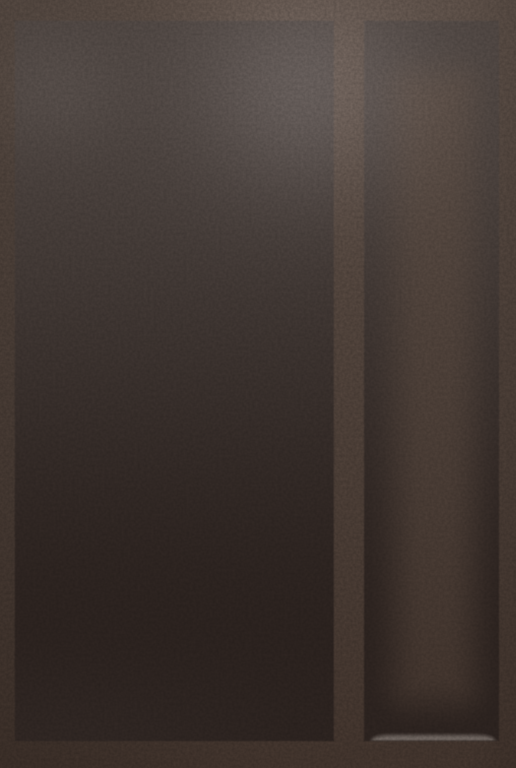
Give the GLSL for this background, as a Shadertoy shader.

```glsl
vec2 hashGradient(vec2 cell) {
    vec3 h = fract(cell.xyx * vec3(0.1031, 0.1030, 0.0973));
    h += dot(h, h.yzx + 33.33);
    float angle = 6.2832 * fract((h.x + h.y) * h.z);
    return vec2(cos(angle), sin(angle));
}

float gradientNoise(vec2 p) {
    vec2 i = floor(p), f = fract(p);
    vec2 u = f * f * f * (f * (f * 6.0 - 15.0) + 10.0);
    vec2 e = vec2(1.0, 0.0);
    float low = mix(dot(hashGradient(i), f),
                    dot(hashGradient(i + e.xy), f - e.xy), u.x);
    float high = mix(dot(hashGradient(i + e.yx), f - e.yx),
                     dot(hashGradient(i + e.xx), f - e.xx), u.x);
    return mix(low, high, u.y);
}

float boxDistance(vec2 p, vec2 halfSize) {
    vec2 d = abs(p) - halfSize;
    return length(max(d, 0.0)) + min(max(d.x, d.y), 0.0);
}

float softSpot(vec2 p, vec2 center, vec2 radius) {
    vec2 d = (p - center) / radius;
    return exp(-dot(d, d));
}

void mainImage(out vec4 fragColor, in vec2 fragCoord) {
    vec2 p = fragCoord / iResolution.xy * vec2(0.672, 1.0);
    float edge = 0.0018;

    // Warm frame, dimmer toward the left and right borders
    vec3 frame = mix(vec3(0.25, 0.198, 0.17), vec3(0.345, 0.295, 0.265), p.y);
    frame *= 0.89 + 0.11 * smoothstep(0.0, 0.4, p.x);
    frame *= 1.0 - 0.07 * smoothstep(0.6, 0.672, p.x);

    // Dark glass, lighter toward the top
    vec3 glass = mix(vec3(0.167, 0.132, 0.119), vec3(0.298, 0.265, 0.25),
                     smoothstep(0.14, 0.98, p.y));
    glass += 0.016 * softSpot(p, vec2(0.08, 0.03), vec2(0.25, 0.1));

    // Wide panel on the left, narrow one on the right
    float widePanel = boxDistance(p - vec2(0.227, 0.504), vec2(0.2077, 0.469));
    float narrowPanel = boxDistance(p - vec2(0.562, 0.504), vec2(0.0879, 0.469));
    vec3 color = mix(frame, glass, smoothstep(edge, -edge, widePanel));

    // Frame colour shows through the blurred core of the narrow panel
    float core = boxDistance(p - vec2(0.566, 0.495), vec2(0.026, 0.385));
    vec3 recess = mix(glass, frame, 0.04 + 0.9 * smoothstep(0.066, -0.014, core));
    color = mix(color, recess, smoothstep(edge, -edge, narrowPanel));

    // Diffuse light from above
    color += vec3(0.098, 0.098, 0.101) * softSpot(p, vec2(0.405, 0.885), vec2(0.15, 0.14));
    color += 0.032 * softSpot(p, vec2(0.07, 0.88), vec2(0.09, 0.08));

    // Bright lip with curved, tapered ends at the foot of the narrow panel
    float lipX = abs(p.x - 0.564) / 0.086;
    float lipTop = 0.0475 - 0.011 * pow(min(lipX, 1.0), 10.0);
    float lip = smoothstep(0.0335, 0.038, p.y)
              * smoothstep(lipTop, lipTop - 0.009, p.y)
              * smoothstep(1.02, 0.88, lipX);
    color = mix(color, vec3(0.42, 0.385, 0.365), lip);

    // Fine leathery grain, rougher on the bare frame
    float bare = smoothstep(-edge, edge, min(widePanel, narrowPanel));
    float grain = gradientNoise(p * 235.0) + 0.6 * gradientNoise(p * 390.0 + 17.0);
    color *= 1.0 + (0.092 + 0.02 * bare) * grain;

    fragColor = vec4(clamp(color, 0.0, 1.0), 1.0);
}
```
